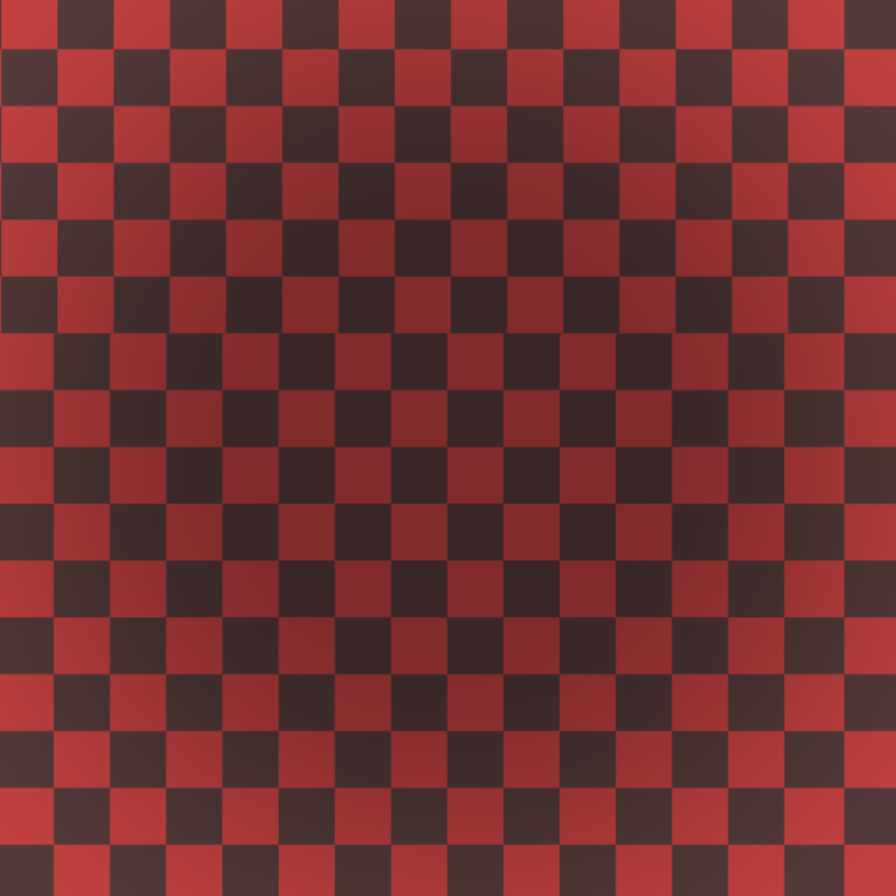
This pattern is drawn by a WebGL 2 fragment shader. Its source:

```glsl
#version 300 es
precision highp float;

uniform vec2 u_resolution;
out vec4 outColor;

const vec3 RED = vec3(0.508, 0.168, 0.168);
const vec3 DARK = vec3(0.222, 0.152, 0.152);
const vec2 PITCH = vec2(0.06272, 0.06341);
const vec2 FIRST_EDGE = vec2(0.0600, 0.0573);
const float ROW_SHIFT = 0.0042;
const float SEAM_ROW = 10.0;
const float LAST_COLUMN_START = 0.91;
const float MIN_SOFTNESS = 0.0012;
const float RIM_GAIN = 0.5;

// Soft square wave: -1 in even cells, +1 in odd cells
vec2 cellParity(vec2 cell, vec2 softness) {
    vec2 wave = 0.5 - abs(fract(cell * 0.5 - 0.25) * 2.0 - 1.0);
    return clamp(wave / softness, -1.0, 1.0);
}

// Board coordinates, with the upper block and last column set to the right
vec2 boardCell(vec2 uv, vec2 pitch, vec2 firstEdge, float shift) {
    vec2 cell = (uv - firstEdge) / pitch + 1.0;
    bool shifted = cell.y > SEAM_ROW || uv.x > LAST_COLUMN_START;
    cell.x -= shifted ? shift / pitch.x : 0.0;
    return cell;
}

float redCoverage(vec2 cell, vec2 softness) {
    vec2 parity = cellParity(cell, softness);
    return 0.5 - 0.5 * parity.x * parity.y;
}

// Flat in the middle, brighter toward the corners
float rimLight(vec2 uv, float gain) {
    return 1.0 + gain * smoothstep(0.2, 0.7, distance(uv, vec2(0.5)));
}

void main() {
    vec2 uv = gl_FragCoord.xy / u_resolution;
    vec2 softness = max(vec2(MIN_SOFTNESS), 0.6 / u_resolution) / PITCH;
    vec2 cell = boardCell(uv, PITCH, FIRST_EDGE, ROW_SHIFT);
    vec3 color = mix(DARK, RED, redCoverage(cell, softness));
    outColor = vec4(color * rimLight(uv, RIM_GAIN), 1.0);
}
```
